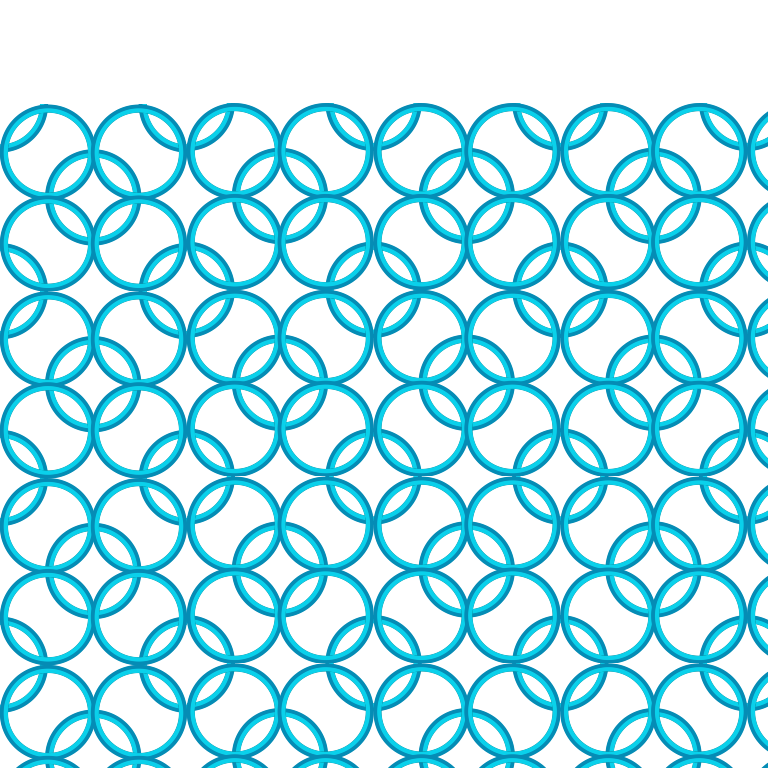
This pattern is drawn by a Shadertoy shader. Its source:

```glsl
// Interlinked two-tone cyan rings on white, tiled below an empty top margin.
// Each tile stacks a centre ring and four corner quarters, seen through the
// holes of a two by two block of rings drawn over them.

// Paints one ring: a dark outer band and a bright inner band.
void paintRing(inout vec3 color, vec2 p, vec2 center, float pixel) {
    float d = length(p - center);
    float halfPixel = 0.6 * pixel;
    float outer = 1.0 - smoothstep(-halfPixel, halfPixel, d - 0.258);
    float inner = smoothstep(-halfPixel, halfPixel, d - 0.2138);
    float rim = smoothstep(-halfPixel, halfPixel, d - 0.2374);
    vec3 band = mix(vec3(0.04, 0.82, 0.92), vec3(0.02, 0.55, 0.71), rim);

    // Faint hairline on the inside edge
    band *= 1.0 - 0.25 * (1.0 - smoothstep(0.0, 0.004, abs(d - 0.2138)));
    color = mix(color, band, outer * inner);
}

void mainImage(out vec4 fragColor, in vec2 fragCoord) {
    // Tile space, with rows counted downward from the top margin
    vec2 uv = fragCoord / iResolution.y;
    float tileSize = 0.2432;
    float pixel = 1.0 / (iResolution.y * tileSize);
    vec2 grid = vec2(uv.x, 1.0 - uv.y - 0.134) / tileSize;

    // The first column of tiles hangs slightly lower
    grid.y -= 0.008 * (1.0 - step(1.0, grid.x));
    vec2 p = fract(grid);
    vec3 color = vec3(1.0);

    // Lower layer: corner quarters and the centre ring
    for (int i = 0; i < 4; i++) {
        paintRing(color, p, vec2(i % 2, i / 2), pixel);
    }
    paintRing(color, p, vec2(0.499, 0.498), pixel);

    // Upper layer: two by two block, overlapping a little in the middle
    for (int i = 0; i < 4; i++) {
        vec2 cell = vec2(i % 2, i / 2);
        paintRing(color, p, vec2(0.257, 0.2585) + 0.487 * cell, pixel);
    }

    // Blank margin above the first row
    color = mix(vec3(1.0), color, step(0.0, grid.y));
    fragColor = vec4(color, 1.0);
}
```
